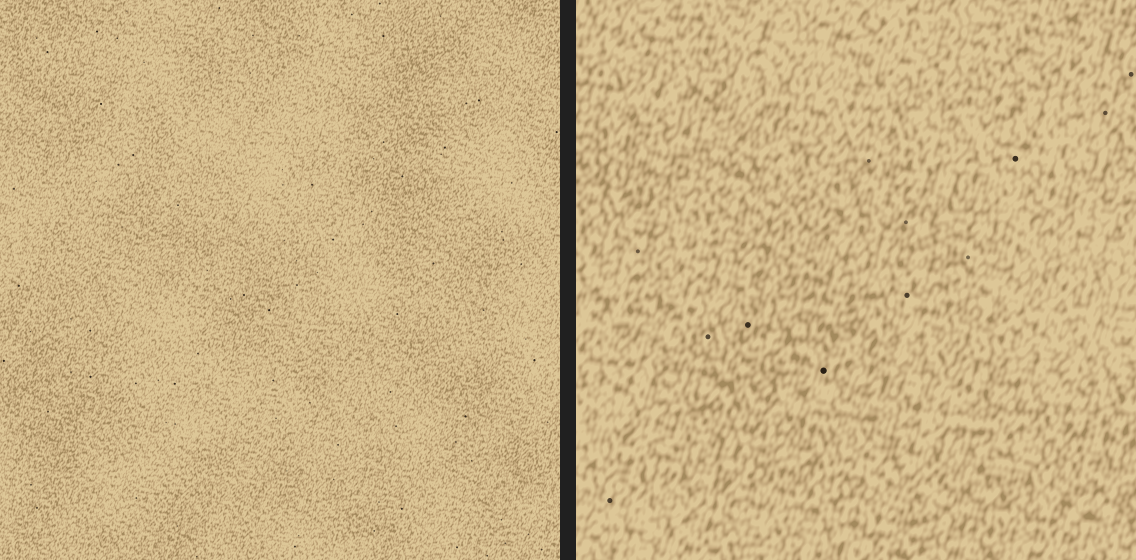
Left, the full canvas; right, a detail of the centre.
This texture is drawn by a Shadertoy shader. Its source:

```glsl
// Sandy kraft paper: fine slanted grain over soft, faint blotches.
// Layers of gradient noise are summed into one tone of unit spread, which
// picks a colour from a four-step ramp; sparse dark specks lie on top.

const vec3 LIGHT_SAND = vec3(0.868, 0.780, 0.592);
const vec3 MID_SAND   = vec3(0.812, 0.712, 0.532);
const vec3 TAN        = vec3(0.755, 0.645, 0.472);
const vec3 BROWN      = vec3(0.640, 0.540, 0.365);
const vec3 SPECK      = vec3(0.160, 0.120, 0.080);

// Tones at which each ramp colour is reached
const float TONE_BROWN = -2.25;
const float TONE_TAN   = -1.10;
const float TONE_MID   = -0.20;
const float TONE_LIGHT =  1.00;

const vec2  FINE_SCALE  = vec2(290.0, 190.0); // cells across the canvas
const float FINE_SLANT  = 0.30;
const float CLUMP_SCALE = 125.0;
const float CLOUD_SCALE = 4.5;
const float FINE_AMOUNT  = 0.85;
const float CLUMP_AMOUNT = 0.50;
const float CLOUD_AMOUNT = 0.27;

const float SPECK_CELLS  = 26.0;
const float SPECK_CHANCE = 0.15;
const float SPECK_RADIUS = 0.0017;
const float NOISE_GAIN   = 4.65; // brings gradient noise to unit spread

// Two random values in 0..1 for a lattice point
vec2 hash2(vec2 cell) {
    uvec2 q = uvec2(ivec2(cell) + 32768);
    uint h = q.x * 1597334677u ^ q.y * 3812015801u;
    h = (h ^ (h >> 15)) * 2246822519u;
    h = (h ^ (h >> 13)) * 3266489917u;
    h ^= h >> 16;
    return vec2(h & 65535u, h >> 16) / 65535.0;
}

float cornerSlope(vec2 cell, vec2 offset) {
    float angle = 6.28318 * hash2(cell).x;
    return dot(vec2(cos(angle), sin(angle)), offset);
}

float gradientNoise(vec2 p) {
    vec2 i = floor(p), f = fract(p);
    vec2 w = f * f * f * (f * (f * 6.0 - 15.0) + 10.0);
    vec2 e = vec2(1.0, 0.0);
    float low  = mix(cornerSlope(i, f), cornerSlope(i + e.xy, f - e.xy), w.x);
    float high = mix(cornerSlope(i + e.yx, f - e.yx),
                     cornerSlope(i + e.xx, f - e.xx), w.x);
    return NOISE_GAIN * mix(low, high, w.y);
}

// Blotches of several sizes, each octave turned against the last
float clouds(vec2 p) {
    const mat2 TURN = mat2(0.8, 0.6, -0.6, 0.8);
    float sum = 0.0, amount = 0.72;
    for (int octave = 0; octave < 4; octave++) {
        sum += amount * gradientNoise(p);
        p = 2.1 * TURN * p + 17.3;
        amount *= 0.72;
    }
    return sum;
}

vec3 sandRamp(float tone) {
    vec3 color = mix(BROWN, TAN, clamp((tone - TONE_BROWN) / (TONE_TAN - TONE_BROWN), 0.0, 1.0));
    color = mix(color, MID_SAND, clamp((tone - TONE_TAN) / (TONE_MID - TONE_TAN), 0.0, 1.0));
    return mix(color, LIGHT_SAND, clamp((tone - TONE_MID) / (TONE_LIGHT - TONE_MID), 0.0, 1.0));
}

// Coverage of one jittered round speck in some of the grid cells
float specks(vec2 uv, float pixel) {
    vec2 cell = floor(uv * SPECK_CELLS);
    vec2 pick = hash2(cell + 411.0);
    vec2 center = (cell + mix(vec2(0.1), vec2(0.9), hash2(cell + 97.0))) / SPECK_CELLS;
    float radius = SPECK_RADIUS * mix(0.6, 1.1, pick.y);
    float edge = 0.6 * pixel;
    float disc = 1.0 - smoothstep(radius - edge, radius + edge, length(uv - center));
    return disc * step(pick.x, SPECK_CHANCE) * mix(0.5, 1.0, pick.y);
}

void mainImage(out vec4 fragColor, in vec2 fragCoord) {
    float pixel = 1.0 / iResolution.y;
    vec2 uv = fragCoord * pixel;

    // Grain layers
    vec2 slanted = vec2(uv.x - FINE_SLANT * uv.y, uv.y + 0.12 * uv.x);
    float fine = gradientNoise(slanted * FINE_SCALE + 5.7);
    vec2 turned = mat2(0.88, 0.47, -0.47, 0.88) * uv;
    float clump = gradientNoise(turned * CLUMP_SCALE + 31.4);
    float cloud = clouds(uv * CLOUD_SCALE + 8.2);

    // Tone to colour, then specks
    float tone = FINE_AMOUNT * fine + CLUMP_AMOUNT * clump + CLOUD_AMOUNT * cloud;
    vec3 color = mix(sandRamp(tone), SPECK, specks(uv, pixel));
    fragColor = vec4(color, 1.0);
}
```
